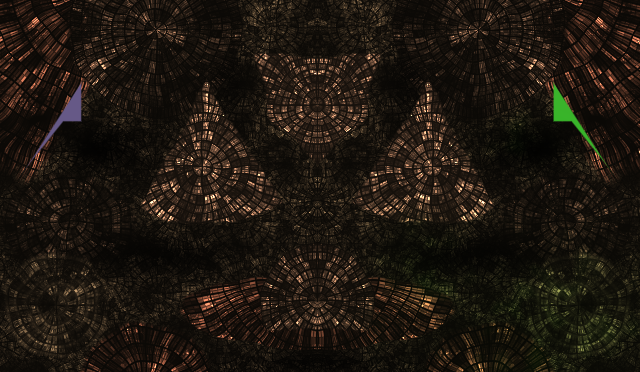
This background is drawn by a Shadertoy shader. Its source:

```glsl
const float TAU = 6.2831853;
const vec3 SHADOW = vec3(0.042, 0.034, 0.022);
const vec3 BRONZE = vec3(0.52, 0.41, 0.29);
const vec3 COPPER = vec3(0.70, 0.49, 0.37);
const vec3 EMBER = vec3(0.78, 0.43, 0.31);
const vec3 LILAC = vec3(0.40, 0.35, 0.53);
const vec3 LEAF = vec3(0.23, 0.70, 0.17);

float hash(vec2 p) {
  vec3 q = fract(p.xyx * 0.1031);
  q += dot(q, q.yzx + 33.33);
  return fract((q.x + q.y) * q.z);
}

float slope(vec2 cell, vec2 offset) {
  float a = TAU * hash(cell);
  return dot(vec2(cos(a), sin(a)), offset);
}

float gradientNoise(vec2 p) {
  vec2 i = floor(p), f = fract(p), u = f * f * (3.0 - 2.0 * f), e = vec2(1, 0);
  return mix(mix(slope(i, f), slope(i + e, f - e), u.x),
    mix(slope(i + e.yx, f - e.yx), slope(i + 1.0, f - 1.0), u.x), u.y);
}

float blob(vec2 p, float x, float y, float rx, float ry) {
  vec2 d = (p - vec2(x, y)) / vec2(rx, ry);
  return exp(-dot(d, d));
}

// Signed distance to a line, positive on the left of a to b
float side(vec2 p, vec2 a, vec2 b) {
  vec2 d = normalize(b - a);
  return d.x * (p.y - a.y) - d.y * (p.x - a.x);
}

float fill(float inside, float soft) {
  return smoothstep(-soft, soft, inside);
}

// Concentric panes; doubling sector counts keep the spokes aligned
float panes(vec2 d, vec2 size, float px) {
  float r = length(d) / size.y;
  float girth = TAU * (floor(r) + 0.5) * size.y;
  float count = max(4.0, exp2(floor(log2(girth / size.x) + 0.5)));
  vec2 grid = vec2((atan(d.x, d.y) / TAU + 0.5) * count, r);
  vec2 rim = (0.5 - abs(fract(grid) - 0.5)) * vec2(girth / count, size.y);
  float gap = 0.12 * min(size.x, size.y);
  float open = smoothstep(gap - px * 0.5, gap + px * 0.7, min(rim.x, rim.y));
  float h = hash(floor(grid) + floor(size * 900.0));
  return open * mix(0.1, 1.1, h * sqrt(h));
}

float lace(vec2 d, float arc, float ring, float px) {
  vec2 size = vec2(arc, ring);
  return panes(d, size, px) * (0.3 + 1.5 * panes(d, size * 0.4, px));
}

// Patchwork of small rosettes around scattered centers
float rosettes(vec2 p, float scale, float px) {
  vec2 base = floor(p / scale), nearest = vec2(9.0);
  for (int i = 0; i < 9; i++) {
    vec2 cell = base + vec2(i % 3 - 1, i / 3 - 1);
    vec2 jitter = vec2(hash(cell), hash(cell + 47.3));
    vec2 d = p - (cell + 0.15 + 0.7 * jitter) * scale;
    if (dot(d, d) < dot(nearest, nearest)) nearest = d;
  }
  return lace(nearest, scale * 0.10, scale * 0.14, px);
}

vec3 cover(vec3 under, float mask, float light, vec3 tint) {
  return mix(under, SHADOW + tint * max(light, 0.0), mask);
}

void mainImage(out vec4 fragColor, in vec2 fragCoord) {
  float px = 1.0 / iResolution.y;
  vec2 p = (fragCoord - 0.5 * iResolution.xy) * px + vec2(0.007, 0.0);
  vec2 q = vec2(abs(p.x), p.y);
  float grime = gradientNoise(q * 9.0) + 0.6 * gradientNoise(q * 23.0);
  // Bent copy of the plane for irregular masonry
  vec2 w = q + 0.014 * vec2(gradientNoise(q * 13.0), gradientNoise(q * 13.0 + 9.0));

  // Carved backdrop, reused as worn inlay
  float inlay = rosettes(w + 3.7, 0.085, px);
  float carved = rosettes(w, 0.16, px) * 0.65 + inlay * 0.6;
  float lit = 0.42 + 0.8 * grime + 0.35 * blob(q, 0.08, 0.46, 0.12, 0.07);
  vec3 col = SHADOW + BRONZE * carved * clamp(lit, 0.08, 1.1);
  float worn = mix(1.0, 0.3 + 2.0 * inlay, smoothstep(-0.25, 0.35, gradientNoise(q * 15.0 + 5.0)));

  // Outer arches and upper wheels
  float outer = fill(q.x - 0.61 - 0.6 * max(0.27 - q.y, 0.0), 0.02) * fill(q.y - 0.03, 0.05);
  float light = lace(w - vec2(0.56, 0.56), 0.018, 0.055, px) * worn;
  col = cover(col, outer, light * (0.62 + 1.1 * grime), EMBER);
  vec2 d = w - vec2(0.435, 0.42);
  lit = 0.3 + 0.4 * grime + 0.7 * blob(q, 0.59, 0.27, 0.06, 0.13) + 0.45 * blob(q, 0.48, 0.45, 0.11, 0.11);
  col = cover(col, 0.85 * fill(0.235 - length(d), 0.006), lace(d, 0.015, 0.029, px) * worn * lit, COPPER);

  // Lower side galleries, medallions and feet
  d = w - vec2(0.67, -0.10);
  light = lace(d, 0.02, 0.024, px) * worn;
  col = cover(col, 0.8 * fill(0.16 - length(d * vec2(0.9, 1.25)), 0.01), light * (0.42 + 0.7 * grime), COPPER);
  d = w - vec2(0.70, -0.32);
  float grooves = 0.07 + 0.2 * pow(0.5 + 0.5 * cos(length(d) * 230.0), 2.0);
  light = (lace(d, 0.02, 0.026, px) + grooves) * worn;
  col = cover(col, 0.85 * fill(0.14 - length(d), 0.01), light * (0.65 + 0.9 * grime), BRONZE);
  d = w - vec2(0.46, -0.56);
  light = lace(d, 0.018, 0.045, px) * worn;
  col = cover(col, fill(0.19 - length(d), 0.006), light * (0.6 + 0.8 * grime), EMBER);

  // Shadowed hollows
  float hollow = blob(q, 0.57, 0.10, 0.13, 0.07) + 0.7 * blob(q, 0.42, -0.19, 0.20, 0.06)
    + 0.8 * blob(q, 0.0, -0.48, 0.28, 0.04) + 0.5 * blob(q, 0.24, 0.25, 0.05, 0.14);
  col *= 1.0 - 0.8 * min(hollow, 1.0);

  // Central rosette
  d = w - vec2(0.0, -0.045);
  float petals = 0.075 + 0.025 * cos(atan(d.x, d.y) * 5.0);
  light = lace(d, 0.013, 0.019, px) * (0.45 + 1.5 * inlay);
  col = cover(col, 0.8 * fill(petals - length(d), 0.006), light, BRONZE);

  // Upper shield and the two side fans
  vec2 corner = vec2(0.125, 0.18), apex = vec2(0.30, 0.28);
  float shield = min(side(w, corner, vec2(0.165, 0.35)), side(w, vec2(0.0, 0.06), corner));
  light = lace(w - vec2(0.0, 0.22), 0.017, 0.019, px) * worn;
  col = cover(col, fill(min(shield, 0.35 - w.y), px * 1.5), light * (1.05 + 0.6 * grime) + 0.07, COPPER);
  float fan = min(side(w, vec2(0.475, -0.06), apex), side(w, apex, vec2(0.10, -0.04)));
  fan = min(fan, 0.40 - length(w - vec2(0.30, 0.30)));
  light = lace(w - vec2(0.31, 0.05), 0.018, 0.025, px) * worn;
  col = cover(col, fill(fan, px * 1.5), light * (1.0 + 0.7 * grime) + 0.06, COPPER);

  // Lower bowl and dome
  float bowl = 1.0 - length((w - vec2(0.0, -0.335)) / vec2(0.37, 0.10));
  light = lace(w - vec2(0.0, -0.22), 0.016, 0.042, px) * worn;
  col = cover(col, fill(bowl, 0.02), light * (0.45 + 0.75 * blob(q, 0.28, -0.34, 0.10, 0.07)), EMBER);
  d = w - vec2(0.0, -0.31);
  light = lace(d, 0.016, 0.022, px) * worn;
  float dome = min(0.155 - length(d), w.y + 0.385);
  col = cover(col, fill(dome, 0.004), light * (0.85 + 0.5 * grime) + 0.03, COPPER);

  // Sky gaps above the dark side ledges
  vec2 tip = vec2(0.775, 0.06);
  float sky = min(q.x - 0.635, side(q, tip, vec2(0.638, 0.272)));
  float ledge = max(q.y - 0.174, side(q, vec2(0.68, 0.178), tip));
  col = mix(col, p.x < 0.0 ? LILAC : LEAF, fill(min(sky, ledge), px));

  // Green spill on the right
  float spill = blob(p, 0.62, -0.38, 0.35, 0.20) + 0.8 * blob(p, 0.27, -0.20, 0.10, 0.10)
    + 0.7 * blob(p, 0.57, 0.12, 0.12, 0.07);
  col *= mix(vec3(1.0), vec3(0.78, 1.05, 0.75), min(spill, 1.0));
  col.g += 0.06 * spill * max(grime, 0.0);
  fragColor = vec4(col, 1.0);
}
```
